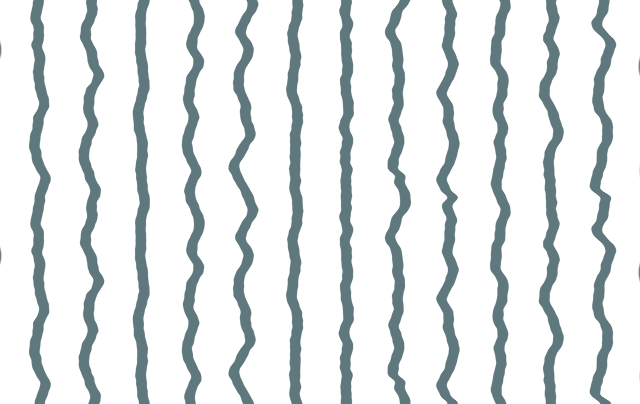
This pattern is drawn by a Shadertoy shader. Its source:

```glsl
// Twelve hand-drawn vertical stripes on white, each wandering in its own way.
// Looping gradient noise bends every stripe, so the drawing repeats down the
// canvas; a few stripes carry a sharp kink, and small flecks touch the sides.

const float STRIPES = 12.0;
const float SPACING = 0.08;       // all lengths are fractions of canvas width
const float LEFT_MARGIN = 0.0212;
const float HALF_WIDTH = 0.0083;
const float PERIOD = 0.3216;      // vertical repeat
const vec3 PAPER = vec3(1.0);
const vec3 INK = vec3(0.37, 0.47, 0.49);
const vec3 FLECK = vec3(0.47, 0.50, 0.50);

// How strongly each stripe wanders, left to right
const float WOBBLE[12] = float[12](
    0.8, 0.9, 0.4, 1.15, 1.0, 0.45, 0.9, 1.0, 1.1, 0.95, 0.8, 1.1);

float hash(vec2 p) {
    return fract(sin(dot(p, vec2(127.1, 311.7))) * 43758.55);
}

// 1D gradient noise that loops after the given number of cells
float loopNoise(float turn, float cells, float seed) {
    float t = turn * cells;
    float cell = floor(t);
    float f = t - cell;
    float g0 = 2.0 * hash(vec2(mod(cell, cells), seed)) - 1.0;
    float g1 = 2.0 * hash(vec2(mod(cell + 1.0, cells), seed)) - 1.0;
    float blend = f * f * f * (f * (f * 6.0 - 15.0) + 10.0);
    return mix(g0 * f, g1 * (f - 1.0), blend);
}

// Signed distance to the nearest copy of a height
float repeatOffset(float y, float centre) {
    return mod(y - centre + 0.5 * PERIOD, PERIOD) - 0.5 * PERIOD;
}

// Short S-shaped jog, present on some stripes only
float kink(float y, float seed) {
    float height = PERIOD * mix(0.8, 0.96, hash(vec2(seed, 5.3)));
    float s = repeatOffset(y, height) / 0.009;
    return step(0.6, hash(vec2(seed, 9.1))) * 0.009 * s * exp(-s * s);
}

// Sideways drift of a stripe: broad bends, tighter bends, then hand tremor
float drift(float y, float seed, float wobble) {
    float turn = y / PERIOD + hash(vec2(seed, 2.7));
    float bends = 0.036 * loopNoise(turn, 5.0, seed)
                + 0.011 * loopNoise(turn, 11.0, seed + 20.0);
    float tremor = 0.0018 * loopNoise(turn, 27.0, seed + 40.0);
    return wobble * bends + tremor + kink(y, seed);
}

float coverage(float dist, float pixel) {
    return 1.0 - smoothstep(-0.75 * pixel, 0.75 * pixel, dist);
}

float stripeMask(vec2 p, float pixel) {
    float index = clamp(floor((p.x - LEFT_MARGIN) / SPACING), 0.0, STRIPES - 1.0);
    float seed = index + 1.0;
    float axis = LEFT_MARGIN + (index + 0.5) * SPACING
               + drift(p.y, seed, WOBBLE[int(index)]);
    float roughness = 0.0015 * loopNoise(p.y / PERIOD, 31.0, seed + 60.0);
    return coverage(abs(p.x - axis) - HALF_WIDTH - roughness, pixel);
}

// Upright oval repeated down the canvas
float fleckMask(vec2 p, vec2 centre, vec2 radius, float pixel) {
    vec2 q = vec2(p.x - centre.x, repeatOffset(p.y, centre.y));
    return coverage((length(q / radius) - 1.0) * radius.x, pixel);
}

void mainImage(out vec4 fragColor, in vec2 fragCoord) {
    float pixel = 1.0 / iResolution.x;
    vec2 p = vec2(fragCoord.x, iResolution.y - fragCoord.y) * pixel;

    // Flecks cut off by the left and right sides
    float flecks = fleckMask(p, vec2(0.0, 0.078), vec2(0.0022, 0.011), pixel);
    flecks = max(flecks, fleckMask(p, vec2(1.0, 0.104), vec2(0.0022, 0.012), pixel));
    flecks = max(flecks, 0.3 * fleckMask(p, vec2(1.0, 0.267), vec2(0.0014, 0.008), pixel));

    vec3 colour = mix(PAPER, FLECK, flecks);
    colour = mix(colour, INK, stripeMask(p, pixel));
    fragColor = vec4(colour, 1.0);
}
```
